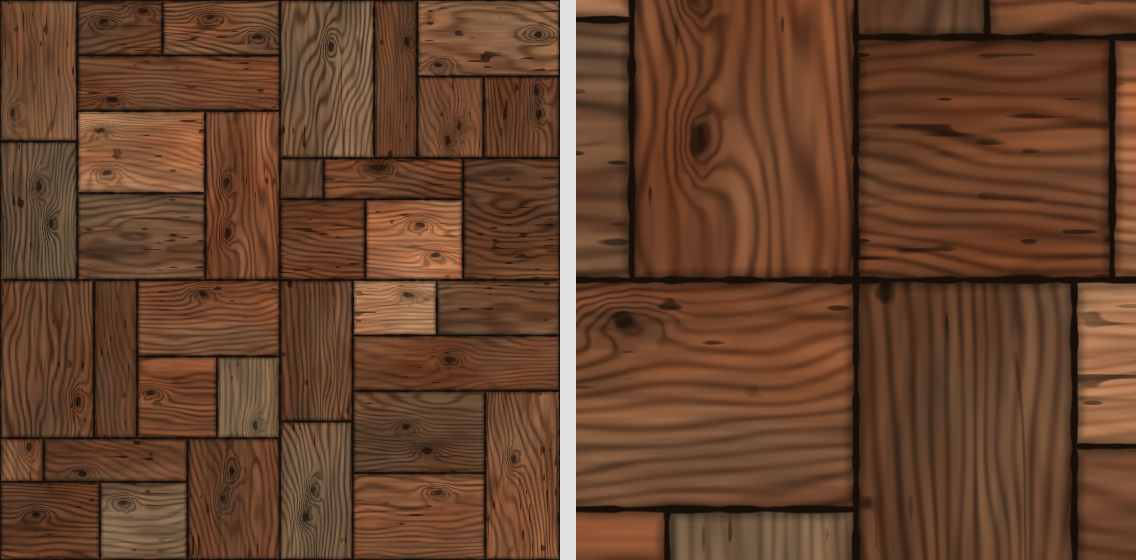
Left, the full canvas; right, a detail of the centre.
Give the GLSL for this texture, as a Shadertoy shader.

```glsl
// Aged wooden parquet: two plank layouts alternating over a 2 x 2 checker of blocks.

const float ACROSS = 0.0, UPRIGHT = 1.0; // grain direction

float hash(vec2 p) {
    vec3 q = fract(p.xyx * 0.1031);
    q += dot(q, q.yzx + 33.33);
    return fract((q.x + q.y) * q.z);
}

float noise(vec2 p) {
    vec2 i = floor(p), f = fract(p);
    f = f * f * (3.0 - 2.0 * f);
    return mix(mix(hash(i), hash(i + vec2(1, 0)), f.x),
               mix(hash(i + vec2(0, 1)), hash(i + vec2(1, 1)), f.x), f.y);
}

float fbm(vec2 p) {
    float sum = 0.0, gain = 0.53;
    for (int i = 0; i < 4; i++, gain *= 0.5, p = p * 2.1 + 7.3) sum += gain * noise(p);
    return sum;
}

// Saw the box (min.xy, max.xy) in two, keep the half holding p; true for the first half.
bool cutX(vec2 p, float at, inout vec4 box) {
    if (p.x < at) box.z = at; else box.x = at;
    return p.x < at;
}
bool cutY(vec2 p, float at, inout vec4 box) {
    if (p.y < at) box.w = at; else box.y = at;
    return p.y < at;
}

// Both layouts return (lightness, warmth, grain direction) and narrow the box to one plank.
vec3 longLayout(vec2 p, bool low, inout vec4 box) {
    if (cutX(p, low ? 0.26 : 0.276, box)) {
        if (cutY(p, 0.505, box)) return vec3(low ? vec2(0.37, 0.5) : vec2(0.42, 0.42), UPRIGHT);
        return vec3(low ? vec2(0.43, 0.12) : vec2(0.37, 0.0), UPRIGHT);
    }
    if (cutY(p, 0.198, box)) {
        if (cutX(p, low ? 0.56 : 0.581, box)) return vec3(low ? vec2(0.60, 0.3) : vec2(0.33, 0.5), ACROSS);
        return vec3(low ? vec2(0.38, 0.4) : vec2(0.42, 0.5), ACROSS);
    }
    if (cutY(p, 0.396, box)) return vec3(low ? vec2(0.41, 0.75) : vec2(0.41, 0.65), ACROSS);
    if (cutX(p, 0.733, box)) {
        if (cutY(p, 0.69, box)) return vec3(low ? vec2(0.36, 0.42) : vec2(0.59, 0.48), ACROSS);
        return vec3(low ? vec2(0.46, 0.62) : vec2(0.41, 0.28), ACROSS);
    }
    return vec3(low ? vec2(0.45, 0.55) : vec2(0.44, 0.8), UPRIGHT);
}

vec3 mixedLayout(vec2 p, bool low, inout vec4 box) {
    if (cutY(p, 0.565, box)) {
        if (cutX(p, 0.336, box)) return vec3(low ? vec2(0.38, 0.55) : vec2(0.45, 0.2), UPRIGHT);
        if (cutX(p, 0.49, box)) return vec3(low ? vec2(0.35, 0.5) : vec2(0.37, 0.62), UPRIGHT);
        if (cutY(p, 0.273, box)) return vec3(low ? vec2(0.47, 0.65) : vec2(0.50, 0.3), ACROSS);
        if (cutX(p, low ? 0.775 : 0.727, box)) return vec3(low ? vec2(0.46, 0.85) : vec2(0.42, 0.58), low ? ACROSS : UPRIGHT);
        return vec3(low ? vec2(0.46, 0.0) : vec2(0.40, 0.65), UPRIGHT);
    }
    if (cutX(p, low ? 0.67 : 0.654, box)) {
        if (cutY(p, low ? 0.721 : 0.711, box)) {
            if (cutX(p, 0.156, box)) return vec3(low ? vec2(0.46, 0.55) : vec2(0.38, 0.6), UPRIGHT);
            return vec3(low ? vec2(0.39, 0.5) : vec2(0.43, 0.7), ACROSS);
        }
        if (cutX(p, low ? 0.357 : 0.305, box)) return vec3(low ? vec2(0.37, 0.75) : vec2(0.38, 0.72), ACROSS);
        return vec3(low ? vec2(0.46, 0.08) : vec2(0.61, 0.62), ACROSS);
    }
    return vec3(low ? vec2(0.39, 0.65) : vec2(0.37, 0.55), low ? UPRIGHT : ACROSS);
}

void mainImage(out vec4 fragColor, in vec2 fragCoord) {
    vec2 uv = fragCoord / iResolution.y;
    vec2 block = floor(uv * 2.0), p = fract(uv * 2.0);
    p.y = 1.0 - p.y;
    bool low = mod(block.y, 2.0) < 0.5;

    vec4 box = vec4(0, 0, 1, 1);
    vec3 plank;
    if (mod(block.x + block.y, 2.0) > 0.5) plank = longLayout(p, low, box);
    else plank = mixedLayout(p, low, box);

    // Plank coordinates: x along the grain, y across it
    vec2 at = (p - box.xy) * 0.5, size = (box.zw - box.xy) * 0.5;
    vec2 toEdge = min(at, size - at);
    if (plank.z == UPRIGHT) { at = at.yx; size = size.yx; }
    vec2 seed = box.xy * 37.0 + box.zw * 11.0 + block * 5.7;
    float character = hash(seed);
    vec2 q = at + 8.0 * vec2(character, hash(seed + 3.1));

    // Growth lines, bent around the knots
    float growth = q.y * 85.0 + 11.0 * noise(q * vec2(3.0, 9.0)) + 1.6 * noise(q * vec2(14, 45));
    float knots = 0.0;
    for (float i = 1.0; i < 3.0; i++) {
        vec2 center = size * (0.15 + 0.7 * vec2(hash(seed + i * 9.1), hash(seed + i * 4.7)));
        float present = step(0.4, hash(seed + i * 2.3));
        float d = length((at - center) * vec2(0.8, 1.4)) + 0.005 * (noise(q * 130.0) - 0.5);
        growth += present * 3.5 * exp(-d * d * 2500.0);
        knots += present * (smoothstep(0.009, 0.002, d) + 0.35 * smoothstep(0.03, 0.004, d));
    }
    float ring = pow(0.5 + 0.5 * cos(6.2832 * growth), 2.0);
    float stain = fbm(q * vec2(6, 17)), fiber = noise(q * vec2(28, 270));
    float streak = noise(q * vec2(9, 75)), wear = fbm(q.yx * vec2(13, 8) + 4.0);
    float nick = smoothstep(0.83, 0.93, noise(q * vec2(40, 190))) * smoothstep(0.4, 0.6, wear);
    float crack = smoothstep(0.05, 0.0, abs(noise(q * vec2(4, 42)) - 0.5)) * smoothstep(0.55, 0.7, stain);

    float shade = 1.1 - ring * (0.14 + 0.24 * character) * (0.5 + streak);
    shade += 0.55 * (stain - 0.5) + 0.22 * (fiber - 0.5) + 0.24 * (streak - 0.5);
    shade *= (1.0 - 0.5 * nick) * (1.0 - 0.3 * crack) * (1.0 - 0.6 * min(knots, 1.0));
    float warmth = clamp(plank.y + 0.9 * (wear - 0.5) + 0.15 * ring, 0.0, 1.0);
    vec3 color = plank.x * shade * mix(vec3(1.0, 0.80, 0.60), vec3(1.0, 0.54, 0.31), warmth);

    // Worn edges and dark seams
    float edge = min(toEdge.x, toEdge.y) + 0.0016 * (noise(uv * 110.0) - 0.5);
    color *= mix(0.66, 1.0, smoothstep(0.001, 0.009, edge));
    float soft = 0.7 / iResolution.y;
    color = mix(vec3(0.09, 0.055, 0.035), color, smoothstep(0.0016 - soft, 0.0022 + soft, edge));
    fragColor = vec4(color, 1.0);
}
```
